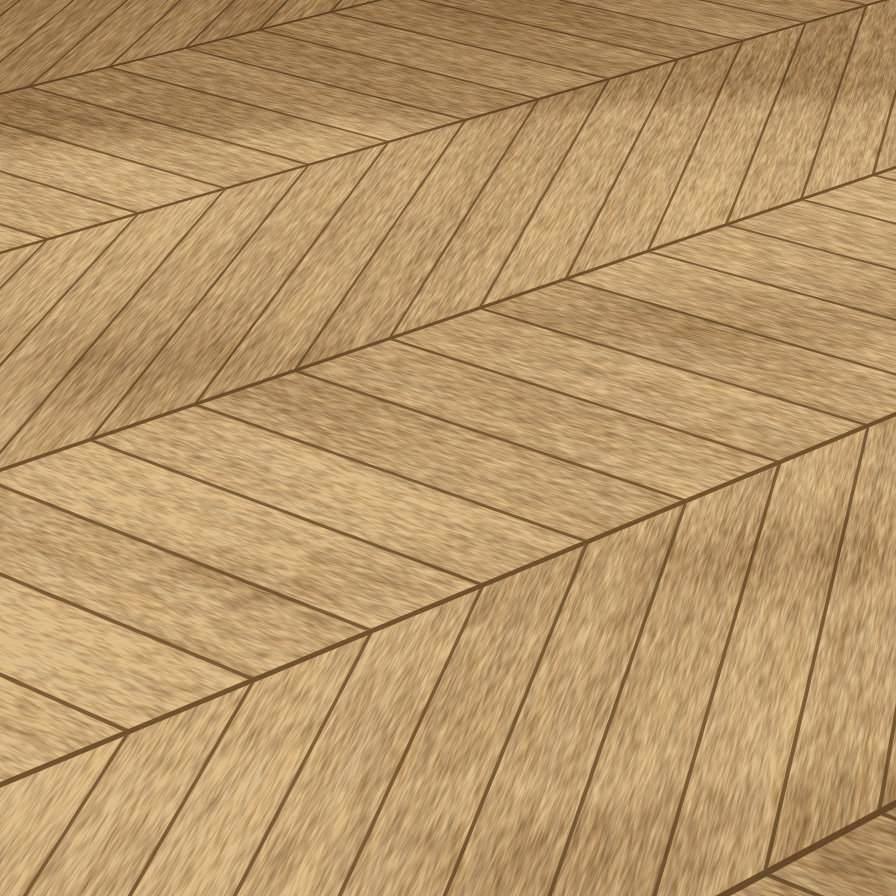
A WebGL 1 fragment shader for this texture:

```glsl
precision highp float;
// Chevron parquet seen in perspective under soft window light.
// Canvas points are projected onto the floor, folded into zigzag planks, then
// given per-plank tone, stretched gradient-noise grain, dark joints and shadows.

uniform vec2 u_resolution;

const float CHEVRON_RISE = 2.92;   // plank widths climbed across one column
const float SEAM_HALF = 0.0075;    // in column widths
const float JOINT_HALF = 0.021;    // in plank widths
const vec3 DARK_OAK = vec3(0.45, 0.32, 0.18);
const vec3 LIGHT_OAK = vec3(0.80, 0.67, 0.48);
const vec3 JOINT_BROWN = vec3(0.40, 0.28, 0.15);

float hash(vec2 p) {
  vec3 q = fract(p.xyx * vec3(0.1031, 0.1030, 0.0973));
  q += dot(q, q.yzx + 33.33);
  return fract((q.x + q.y) * q.z);
}

float cornerSlope(vec2 cell, vec2 offset) {
  float angle = 6.2832 * hash(cell);
  return dot(vec2(cos(angle), sin(angle)), offset);
}

float gradientNoise(vec2 p) {
  vec2 i = floor(p);
  vec2 f = p - i;
  vec2 s = f * f * f * (f * (f * 6.0 - 15.0) + 10.0);
  vec2 e = vec2(1.0, 0.0);
  float low = mix(cornerSlope(i, f), cornerSlope(i + e.xy, f - e.xy), s.x);
  float high = mix(cornerSlope(i + e.yx, f - e.yx), cornerSlope(i + e.xx, f - e.xx), s.x);
  return mix(low, high, s.y);
}

// Inverse perspective: x counts columns, y counts planks along a seam.
vec2 floorPosition(vec2 p) {
  float depth = 1.3021 / (2.0417 - p.y);
  float a = depth - 0.8496;
  float b = p.x * depth - 0.08518;
  return vec2(6.569 * a - 1.418 * b, 9.248 * b + 1.507 * a);
}

// Coverage of the line at every integer of t.
float gridLine(float t, float halfWidth, float footprint) {
  float d = abs(fract(t + 0.5) - 0.5);
  return 1.0 - smoothstep(halfWidth - 0.7 * footprint, halfWidth + 0.7 * footprint, d);
}

// Grain runs along x; each octave fades where it is finer than the pixels.
float woodGrain(vec2 p, float footprint) {
  float sum = 0.0;
  float amplitude = 0.34;
  vec2 frequency = vec2(13.0, 15.0);
  for (int i = 0; i < 3; i++) {
    float fade = 1.0 - 0.75 * smoothstep(0.5, 1.6, frequency.y * footprint);
    sum += amplitude * fade * gradientNoise(p * frequency + float(i) * 17.3);
    frequency *= vec2(1.75, 1.8);
    amplitude *= 1.05;
  }
  return sum;
}

float softSpot(vec2 p, vec2 center, vec2 size) {
  vec2 q = (p - center) / size;
  return exp(-dot(q, q));
}

// Amount of light removed at a canvas point.
float shadowAmount(vec2 p) {
  float ripple = 0.02 * gradientNoise(p * vec2(5.0, 7.0));
  vec2 q = p + vec2(0.0, ripple);
  float farEdge = 0.833 + 0.10 * p.x - 0.038 * p.x * p.x;
  float farShade = smoothstep(-0.022, 0.018, q.y - farEdge);
  float shade = farShade * (0.36 + 0.9 * max(p.y - farEdge, 0.0) * (1.0 - 0.5 * p.x));
  float nearEdge = 0.07 + 0.14 * (p.x - 0.46);
  shade += 0.20 * smoothstep(0.35, 0.75, p.x) * smoothstep(0.025, -0.02, q.y - nearEdge);
  shade += 0.24 * softSpot(q, vec2(0.10, 0.595), vec2(0.28, 0.040));
  shade += 0.24 * softSpot(q, vec2(0.73, 0.645), vec2(0.24, 0.032));
  shade += 0.22 * softSpot(q, vec2(0.37, 0.355), vec2(0.15, 0.035));
  shade += 0.26 * softSpot(q, vec2(0.90, 0.375), vec2(0.22, 0.042));
  shade += 0.12 * gradientNoise(p * vec2(2.5, 9.0) + 4.7);
  return shade - 0.12 * softSpot(p, vec2(0.0, 0.25), vec2(0.45, 0.20));
}

void main() {
  vec2 p = gl_FragCoord.xy / u_resolution;
  vec2 pixel = 1.0 / u_resolution;
  vec2 ground = floorPosition(p);
  vec2 stepX = floorPosition(p + vec2(pixel.x, 0.0)) - ground;
  vec2 stepY = floorPosition(p + vec2(0.0, pixel.y)) - ground;

  // Fold alternate columns to turn straight rows into chevrons.
  float fold = mod(ground.x + 1.0, 2.0) - 1.0;
  float row = ground.y - CHEVRON_RISE * abs(fold);
  float rise = CHEVRON_RISE * sign(fold);
  float seamPixel = length(vec2(stepX.x, stepY.x));
  float rowPixel = length(vec2(stepX.y - rise * stepX.x, stepY.y - rise * stepY.x));

  // Tone of the wood: plank shade, broad streaks and fine grain.
  vec2 plank = floor(vec2(ground.x, row));
  float seed = hash(plank + 41.0);
  vec2 wood = vec2(ground.x, row) + vec2(seed * 31.0, seed * 57.0);
  float streak = gradientNoise(wood * vec2(1.6, 4.5));
  float tone = 0.90 + 0.16 * (seed - 0.5) + 0.22 * streak + woodGrain(wood, rowPixel);
  float shade = shadowAmount(p);
  vec3 color = mix(DARK_OAK, LIGHT_OAK, clamp(tone - shade, -0.15, 1.2));
  color += vec3(0.02, 0.0, -0.02) * gradientNoise(wood * vec2(4.0, 9.0));

  // Joints between planks and the seams between columns.
  float joint = 0.80 * gridLine(row, JOINT_HALF, rowPixel);
  float seam = 0.90 * gridLine(ground.x, SEAM_HALF, seamPixel);
  vec3 gap = JOINT_BROWN * (1.0 - 0.45 * max(shade, 0.0));
  gl_FragColor = vec4(mix(color, gap, max(joint, seam)), 1.0);
}
```
